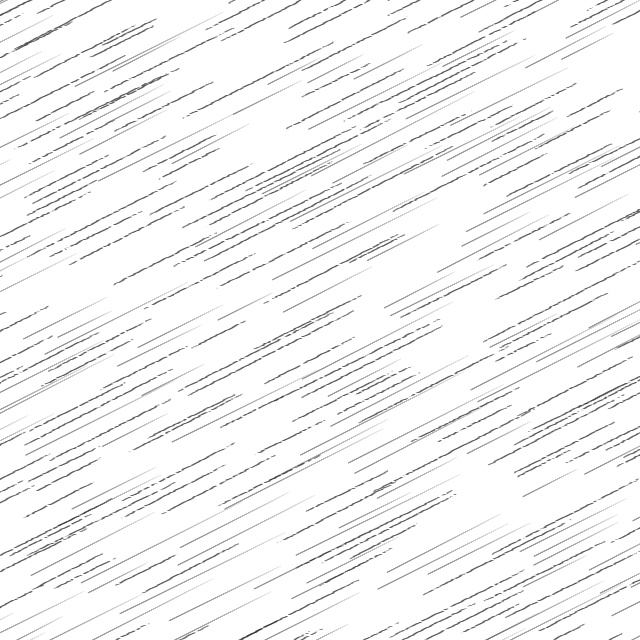
Write a three.js fragment shader that draws this pattern.

```glsl
// Slanted ink strokes on white paper: half are thin needles that taper away,
// half are rough, finely chipped dry-brush lines. Each cell of a rotated,
// staggered grid holds one randomly placed stroke; nearby cells are blended.

#define SLOPE_ANGLE 0.467     // direction of all strokes, radians
#define CELL vec2(0.30, 0.0145) // spacing along and across the strokes
#define MIN_LENGTH 0.09
#define MAX_LENGTH 0.295
#define TILT 0.022            // spread of the single directions
#define ROUGH_SHARE 0.54
#define ROUGH_WIDTH 0.00155
#define NEEDLE_WIDTH 0.00098
#define GRAIN 230.0           // chips per unit of length
#define WOBBLE 0.0013
#define INK vec3(0.13)
#define PAPER vec3(1.0)

varying vec2 vUv;

float hash(vec2 p) {
  vec3 q = fract(vec3(p.xyx) * vec3(0.1031, 0.1030, 0.0973));
  q += dot(q, q.yzx + 33.33);
  return fract((q.x + q.y) * q.z);
}

// Smooth noise along a line, one independent track per seed
float lineNoise(float x, float seed) {
  float i = floor(x);
  float f = x - i;
  f = f * f * (3.0 - 2.0 * f);
  return mix(hash(vec2(i, seed)), hash(vec2(i + 1.0, seed)), f);
}

// Share of a pixel covered by a band of the given half width
float bandCoverage(float d, float halfWidth, float pixel) {
  float top = min(d + 0.5 * pixel, halfWidth);
  float bottom = max(d - 0.5 * pixel, -halfWidth);
  return clamp((top - bottom) / pixel, 0.0, 1.0);
}

// Sharp at its start, thinning to nothing at its end
float needle(float d, float t, float pixel) {
  float width = NEEDLE_WIDTH * (1.0 - 0.85 * t * t);
  return bandCoverage(d, 0.5 * width, pixel);
}

// Chipped line with slanted nicks, a wandering centre and weaker ends
float roughLine(float d, float s, float t, float seed, float pixel) {
  float x = (s + 1.2 * d) * GRAIN;
  float chip = lineNoise(x, seed);
  float speck = lineNoise(x * 2.1, seed + 17.0);
  float centre = WOBBLE * (lineNoise(x * 0.9, seed + 31.0) - 0.5);
  float body = smoothstep(0.0, 0.1, t) * (1.0 - smoothstep(0.8, 1.0, t));
  float gap = mix(0.25, 0.1, body);
  float ink = smoothstep(gap, gap + 0.3, 0.6 * chip + 0.4 * speck);
  float width = ROUGH_WIDTH * mix(0.7, 1.0, body) * ink;
  return bandCoverage(d - centre, 0.5 * width, pixel);
}

// Coverage of the stroke belonging to one grid cell
float stroke(vec2 p, vec2 cell, float stagger, float pixel) {
  float seed = floor(hash(cell + 71.0) * 900.0);
  vec2 jitter = vec2(hash(cell + 5.0), mix(0.1, 0.9, hash(cell + 23.0)));
  vec2 start = (cell + jitter) * CELL - vec2(stagger, 0.0);
  float len = mix(MIN_LENGTH, MAX_LENGTH, hash(cell + 41.0));
  float s = p.x - start.x;
  float t = clamp(s / len, 0.0, 1.0);
  float d = p.y - start.y - s * TILT * (hash(cell + 59.0) - 0.5);
  float ends = clamp(s / pixel + 0.5, 0.0, 1.0)
             * clamp((len - s) / pixel + 0.5, 0.0, 1.0);
  float mark = hash(cell + 97.0) < ROUGH_SHARE
    ? roughLine(d, s, t, seed, pixel)
    : needle(d, t, pixel);
  return mark * ends;
}

void main() {
  // Filter width of a pixel seen across the slanted strokes
  float c = cos(SLOPE_ANGLE);
  float n = sin(SLOPE_ANGLE);
  float pixel = (c + n) * fwidth(vUv.y);
  vec2 p = vec2(c * vUv.x + n * vUv.y, c * vUv.y - n * vUv.x);

  // Strokes reach one cell ahead and one row to either side
  float bare = 1.0;
  float row = floor(p.y / CELL.y);
  for (int j = -1; j <= 1; j++) {
    float r = row + float(j);
    float stagger = CELL.x * hash(vec2(r + 200.0, 7.0));
    float column = floor((p.x + stagger) / CELL.x);
    for (int i = -1; i <= 0; i++) {
      vec2 cell = vec2(column + float(i), r);
      bare *= 1.0 - stroke(p, cell, stagger, pixel);
    }
  }
  gl_FragColor = vec4(mix(INK, PAPER, bare), 1.0);
}
```
